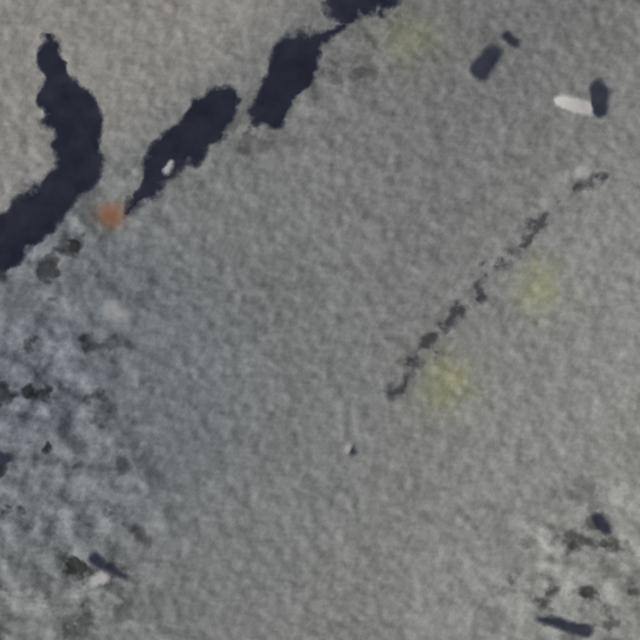
This texture is drawn by a Shadertoy shader. Its source:

```glsl
// Weathered grey ground seen from above: jagged shadows, a thin crack, rubble and stones.
// Tapered capsules with noise-warped edges place the shadows; value noise, lit by
// its slope along the light direction, gives the grain and the rough zones.

float hash(vec2 p) {
    vec3 q = fract(vec3(p.xyx) * 0.1031);
    q += dot(q, q.yzx + 33.33);
    return fract((q.x + q.y) * q.z);
}

float noise(vec2 p) {
    vec2 i = floor(p), f = fract(p);
    f = f * f * (3.0 - 2.0 * f);
    return mix(mix(hash(i), hash(i + vec2(1, 0)), f.x),
               mix(hash(i + vec2(0, 1)), hash(i + vec2(1, 1)), f.x), f.y);
}

float fbm(vec2 p) {
    float sum = 0.0, amp = 0.53;
    for (int i = 0; i < 4; i++) {
        sum += amp * noise(p);
        p = mat2(1.6, 1.2, -1.2, 1.6) * p + 17.3;
        amp *= 0.5;
    }
    return sum;
}

// Signed distance to a capsule whose radius runs from ra to rb.
float taper(vec2 p, vec2 a, vec2 b, float ra, float rb) {
    vec2 d = b - a;
    float t = clamp(dot(p - a, d) / dot(d, d), 0.0, 1.0);
    return length(p - a - d * t) - mix(ra, rb, t);
}

float fill(float d, float soft) { return 1.0 - smoothstep(-soft, soft, d); }

float glow(vec2 p, vec2 c, vec2 size) {
    vec2 q = (p - c) / size;
    return exp(-dot(q, q));
}

float slope(vec2 p, float scale) {
    return fbm(p * scale) - fbm((p + vec2(-0.6, -0.3) / scale) * scale);
}

// Shadow of the left ridge and the broken diagonal shadow beside it.
float ridgeShadow(vec2 p) {
    float d = taper(p, vec2(0.068, 0.935), vec2(0.11, 0.82), 0.008, 0.045);
    d = min(d, taper(p, vec2(0.115, 0.81), vec2(0.122, 0.74), 0.045, 0.037));
    d = min(d, taper(p, vec2(0.11, 0.72), vec2(-0.01, 0.61), 0.03, 0.036));
    d = min(d, taper(p, vec2(0.20, 0.675), vec2(0.27, 0.755), 0.006, 0.030));
    d = min(d, taper(p, vec2(0.28, 0.765), vec2(0.335, 0.83), 0.032, 0.036));
    d = min(d, taper(p, vec2(0.425, 0.83), vec2(0.47, 0.925), 0.036, 0.034));
    d = min(d, taper(p, vec2(0.46, 0.92), vec2(0.53, 0.955), 0.026, 0.008));
    return min(d, taper(p, vec2(0.54, 0.985), vec2(0.61, 0.995), 0.028, 0.008));
}

// Isolated hollows and the shadows cast by single stones.
float hollowShadow(vec2 p) {
    float d = taper(p, vec2(0.755, 0.893), vec2(0.77, 0.915), 0.016, 0.015);
    d = min(d, taper(p, vec2(0.79, 0.945), vec2(0.805, 0.935), 0.008, 0.008));
    d = min(d, taper(p, vec2(0.934, 0.832), vec2(0.937, 0.857), 0.014, 0.015));
    d = min(d, taper(p, vec2(-0.01, 0.275), vec2(0.01, 0.283), 0.022, 0.008));
    d = min(d, taper(p, vec2(0.15, 0.125), vec2(0.195, 0.095), 0.009, 0.006));
    d = min(d, taper(p, vec2(0.938, 0.188), vec2(0.948, 0.172), 0.010, 0.009));
    d = min(d, taper(p, vec2(0.84, 0.035), vec2(0.915, 0.015), 0.005, 0.013));
    return min(d, taper(p, vec2(0.549, 0.294), vec2(0.552, 0.291), 0.005, 0.004));
}

void mainImage(out vec4 fragColor, in vec2 fragCoord) {
    vec2 p = fragCoord / iResolution.xy;
    vec2 warp = vec2(fbm(p * 32.0), fbm(p * 32.0 + 71.0)) - 0.5;
    vec2 q = p + warp * 0.045;

    // Broad tones: pale upper left, cool left, pale lower right.
    float pale = smoothstep(-0.04, 0.08, p.y - 0.62 - 0.78 * p.x);
    vec3 col = vec3(0.465, 0.470, 0.465);
    col = mix(col, vec3(0.53, 0.52, 0.505), pale);
    col += vec3(0.07, 0.07, 0.06) * smoothstep(0.25, 0.85, p.x - 0.55 * p.y);
    col += vec3(-0.055, -0.035, -0.005) * glow(p, vec2(0.06, 0.40), vec2(0.30, 0.26));
    col -= 0.025 * glow(p, vec2(0.75, 0.95), vec2(0.35, 0.16));
    col += vec3(0.05, 0.045, -0.04) * (glow(q, vec2(0.70, 0.395), vec2(0.045, 0.05))
         + glow(q, vec2(0.845, 0.55), vec2(0.035, 0.04))
         + 0.6 * glow(q, vec2(0.64, 0.94), vec2(0.05, 0.04)));

    // Rubble zones raise the relief over the plain grain.
    float rough = glow(p, vec2(0.06, 0.36), vec2(0.15, 0.30))
                + 0.9 * glow(p, vec2(0.10, 0.12), vec2(0.13, 0.10))
                + 0.9 * glow(p, vec2(0.92, 0.10), vec2(0.16, 0.13))
                + 0.7 * fill(taper(p, vec2(0.10, 0.62), vec2(0.60, 0.93), 0.03, 0.02), 0.06);
    rough = min(rough, 1.0);
    col += (fbm(p * 85.0) - 0.5) * 0.13 + slope(p, 75.0) * 0.13;
    col += (fbm(p * 9.0) - 0.5) * 0.05;
    col += rough * (slope(p + 3.0, 28.0) * 0.34 + slope(p + 7.0, 48.0) * 0.20);
    col *= 1.0 - 0.55 * rough * smoothstep(0.58, 0.76, fbm(p * 26.0 + 5.0));

    // Patchy crack with a pale lip on its upper side.
    float crack = taper(q, vec2(0.605, 0.385), vec2(0.69, 0.485), 0.007, 0.013);
    crack = min(crack, taper(q, vec2(0.69, 0.485), vec2(0.83, 0.64), 0.010, 0.013));
    crack = min(crack, taper(q, vec2(0.83, 0.64), vec2(0.93, 0.73), 0.005, 0.009));
    crack = min(crack, taper(q, vec2(0.68, 0.425), vec2(0.69, 0.47), 0.004, 0.008));
    float lip = fill(taper(q, vec2(0.67, 0.52), vec2(0.90, 0.74), 0.008, 0.010), 0.015);
    col += 0.06 * lip * noise(p * 40.0);
    float patchy = smoothstep(0.30, 0.62, fbm(p * 45.0 + 11.0));
    col = mix(col, vec3(0.22, 0.22, 0.24), 0.85 * fill(crack, 0.009) * patchy);

    // Deep shadows with a faint bluish variation.
    vec3 dark = vec3(0.145, 0.155, 0.20) + 0.08 * (fbm(p * 40.0 + 2.0) - 0.5);
    col = mix(col, dark, 0.97 * fill(ridgeShadow(q), 0.007));
    col = mix(col, dark + 0.03, 0.9 * fill(hollowShadow(p + warp * 0.018), 0.006));

    // Bright stones and one rusty one.
    vec2 s = p + warp * 0.02;
    float stone = fill(taper(s, vec2(0.880, 0.846), vec2(0.912, 0.831), 0.011, 0.012), 0.005);
    stone = max(stone, 0.8 * fill(taper(s, vec2(0.264, 0.731), vec2(0.270, 0.742), 0.005, 0.004), 0.004));
    stone = max(stone, 0.7 * fill(taper(s, vec2(0.150, 0.092), vec2(0.163, 0.098), 0.008, 0.011), 0.006));
    stone = max(stone, 0.5 * fill(taper(s, vec2(0.172, 0.515), vec2(0.190, 0.505), 0.015, 0.012), 0.010));
    stone = max(stone, 0.55 * fill(length(s - vec2(0.908, 0.728)) - 0.012, 0.007));
    stone = max(stone, 0.5 * fill(length(s - vec2(0.964, 0.225)) - 0.013, 0.007));
    stone = max(stone, 0.7 * fill(length(s - vec2(0.541, 0.297)) - 0.006, 0.004));
    col = mix(col, vec3(0.72, 0.71, 0.70) + 0.2 * warp.x, stone);
    col = mix(col, vec3(0.55, 0.36, 0.26), 0.8 * glow(s, vec2(0.174, 0.664), vec2(0.020, 0.017)));

    fragColor = vec4(clamp(col, 0.0, 1.0), 1.0);
}
```
